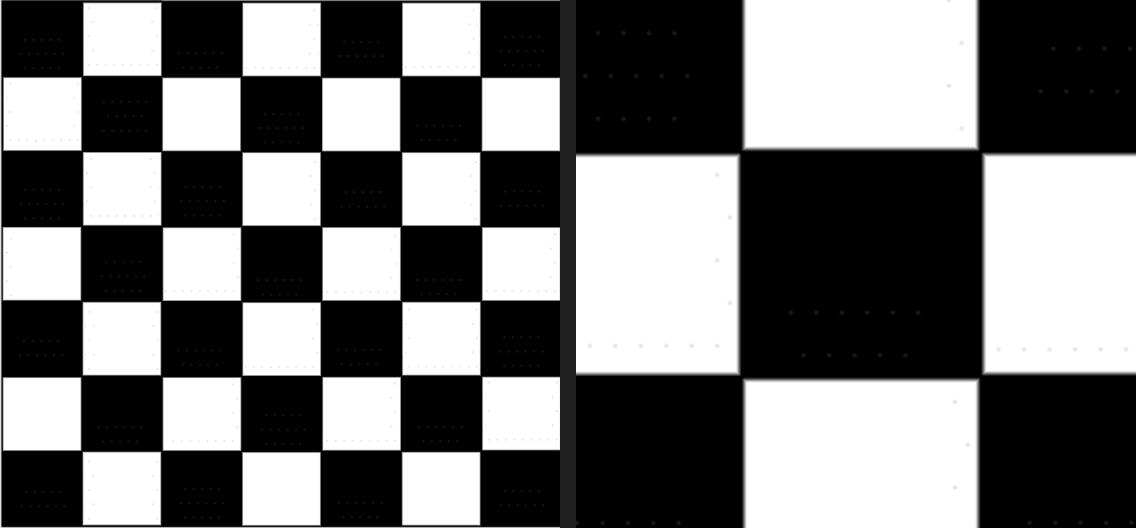
Left: the whole. Right: its middle third, enlarged.
Write a Shadertoy shader that draws this pattern.

```glsl
// Seven by seven checkerboard: white boxes cut softly out of black, with dark
// seams between them, a pale rim outside the board and faint staggered dither
// specks. Lengths are in canvas heights; each cell varies by a hash of its index.

float hash(vec2 p) {
    return fract(sin(dot(p, vec2(127.1, 311.7))) * 43758.5453);
}

float boxDistance(vec2 p, vec2 halfSize) {
    vec2 d = abs(p) - halfSize;
    return length(max(d, 0.0)) + min(max(d.x, d.y), 0.0);
}

// Coverage of a speck; also returns the speck's centre within its cell
float speck(vec2 p, vec2 shift, float pixel, out vec2 centre) {
    vec2 spacing = vec2(0.0161, 0.0270);
    vec2 q = p - shift;
    float row = round(q.y / spacing.y);
    float stagger = 0.5 * mod(row, 2.0);
    float column = round(q.x / spacing.x - stagger);
    centre = vec2(column + stagger, row) * spacing + shift;
    return 1.0 - smoothstep(0.0004, 0.0016 + pixel, length(p - centre));
}

void mainImage(out vec4 fragColor, in vec2 fragCoord) {
    float pixel = 1.0 / iResolution.y;
    vec2 uv = fragCoord / iResolution.xy;
    vec2 p = uv * vec2(1.0622, 1.0);

    // Cell index and position measured from the cell centre
    vec2 pitch = vec2(0.1514, 0.1418);
    vec2 board = p - vec2(0.0044, 0.0037);
    vec2 cell = clamp(floor(board / pitch), 0.0, 6.0);
    vec2 local = board - (cell + 0.5) * pitch;
    float isWhite = mod(cell.x + cell.y, 2.0);
    float variation = hash(cell);
    float other = hash(cell + 17.3);

    // White box, nudged a little from cell to cell
    vec2 nudge = (vec2(variation, other) - 0.5) * 0.0012;
    float edge = boxDistance(local - nudge, 0.5 * pitch - 0.0018);
    float soft = max(0.0022, pixel);
    float shade = isWhite * (1.0 - smoothstep(-soft, soft, edge));

    // Dither specks: lower middle of black cells, side and lower margins of white
    vec2 centre;
    vec2 shift = (vec2(other, variation) - 0.5) * 0.012;
    float dot0 = speck(local, shift, pixel, centre);
    float inBlack = step(abs(centre.x - shift.x), 0.046)
        * step(-0.058, centre.y) * step(centre.y, mix(-0.008, 0.034, other * other));
    float side = step(0.053, centre.x) * step(0.25, variation)
        + step(centre.x, -0.053) * step(0.55, other);
    float base = step(centre.y, -0.047) * step(0.45, variation);
    float inWhite = min(side + base, 1.0) * step(edge, -0.004);
    shade += dot0 * mix(0.10 * inBlack, -0.10 * inWhite, isWhite);

    // Pale strip at the left and thin grey strips above and below the board
    float left = smoothstep(0.0004, 0.0030, -board.x);
    float ends = smoothstep(0.0002, 0.0028, abs(p.y - 0.5) - 0.4964);
    float topDark = step(0.5, uv.y) * mix(0.45, 0.20, step(0.29, uv.x));
    shade = mix(shade, 0.70 - topDark, ends);
    shade = mix(shade, 0.88, left);

    fragColor = vec4(vec3(clamp(shade, 0.0, 1.0)), 1.0);
}
```
